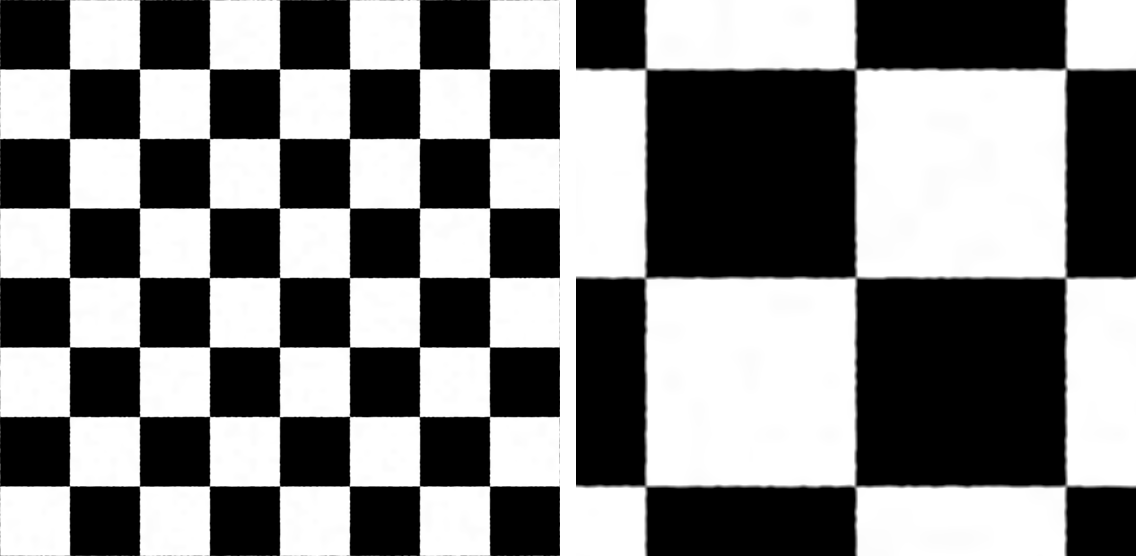
Left, the full canvas; right, a detail of the centre.
Reproduce this pattern procedurally as a Shadertoy shader.

```glsl
// Black and white checkerboard of 8 by 8 squares with soft, slightly rough edges.
// Two signed triangle waves, one per axis, are clipped and multiplied;
// wrapping value noise roughens the edges and faintly mottles the white.

const float SQUARES = 8.0;        // squares per side, even so that it tiles
const float EDGE_HALF = 0.010;    // half width of an edge, in squares
const float ROUGHNESS = 0.003;    // edge wobble, in squares
const float MOTTLE = 0.012;       // depth of the tint in the white
const float EDGE_GRAIN = 256.0;   // noise cells across for the edges
const float MOTTLE_GRAIN = 64.0;  // noise cells across for the white

const vec3 BLACK = vec3(0.0);
const vec3 WHITE = vec3(1.0);

float hash(vec2 p) {
    return fract(sin(dot(p, vec2(127.1, 311.7))) * 43758.5453);
}

// Value noise on the unit canvas, repeating after a whole number of cells
float wrapNoise(vec2 uv, float cells) {
    vec2 p = uv * cells;
    vec2 i = floor(p);
    vec2 f = fract(p);
    f = f * f * (3.0 - 2.0 * f);
    vec2 lo = mod(i, cells);
    vec2 hi = mod(i + 1.0, cells);
    float bottom = mix(hash(lo), hash(vec2(hi.x, lo.y)), f.x);
    float top = mix(hash(vec2(lo.x, hi.y)), hash(hi), f.x);
    return mix(bottom, top, f.y);
}

// Signed distance to the nearest grid line: positive in even squares
vec2 signedStripes(vec2 p) {
    return 0.5 - abs(mod(p + 0.5, 2.0) - 1.0);
}

// 1 in white squares, 0 in black ones, with a ramp across each edge
float checker(vec2 p, vec2 halfWidth) {
    vec2 side = clamp(signedStripes(p) / halfWidth, -1.0, 1.0);
    return 0.5 + 0.5 * side.x * side.y;
}

void mainImage(out vec4 fragColor, in vec2 fragCoord) {
    vec2 uv = fragCoord / iResolution.xy;

    // Squares with uneven edges, never sharper than a pixel
    float wobble = ROUGHNESS * (2.0 * wrapNoise(uv, EDGE_GRAIN) - 1.0);
    vec2 halfPixel = 0.5 * SQUARES / iResolution.xy;
    float white = checker(uv * SQUARES + wobble, max(vec2(EDGE_HALF), halfPixel));

    // Faint tint in the white
    float tint = MOTTLE * smoothstep(0.5, 1.0, wrapNoise(uv, MOTTLE_GRAIN));
    fragColor = vec4(mix(BLACK, WHITE - tint, white), 1.0);
}
```
